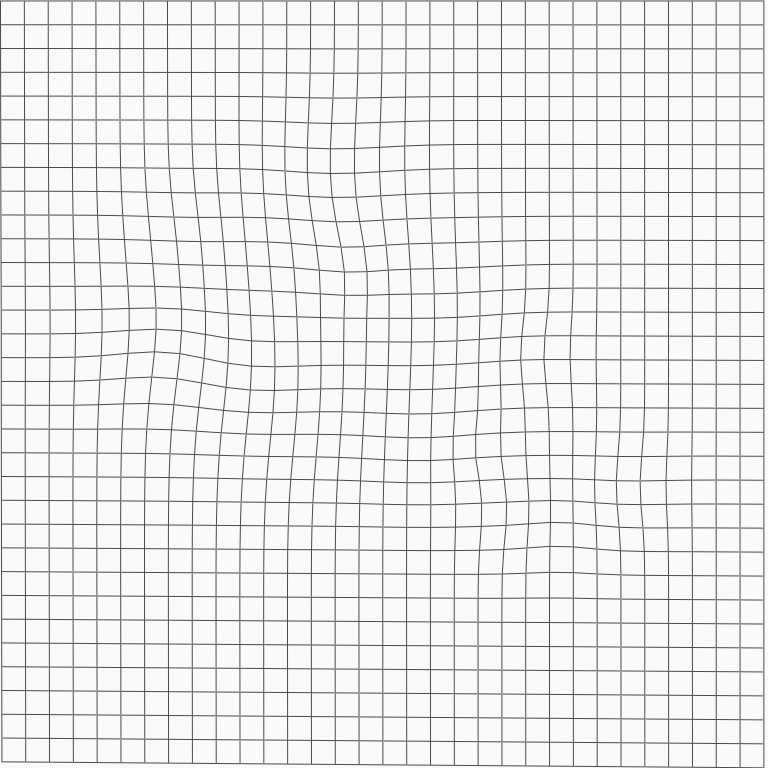
Reproduce this pattern procedurally as a WebGL 1 fragment shader.

```glsl
precision highp float;

// A fine square wire grid on off-white, bent by soft local pushes.
// Each crossing is displaced by a sum of Gaussian bumps, and straight
// segments join neighbouring crossings, so the bends stay angular.

uniform vec2 u_resolution;

#define CELLS 32.0
#define PITCH vec2(0.994, 0.9985)
#define ORIGIN vec2(0.02, 0.04)
#define SKEW vec2(0.06, -0.25)
#define LINE_WIDTH 0.031
#define PUSH_GAIN 1.0
#define PAPER vec3(0.98)
#define INK vec3(0.05)

// Gaussian displacement around a centre, in cells.
vec2 push(vec2 g, vec2 centre, float radius, vec2 shift) {
  vec2 d = (g - centre) / radius;
  return shift * exp(-0.5 * dot(d, d));
}

// Sum of all pushes at a grid coordinate.
vec2 warp(vec2 g) {
  // broad bulge left of the middle
  vec2 w = push(g, vec2(6.7, 13.4), 2.3, vec2(0.40, -0.03));
  w += push(g, vec2(10.5, 14.2), 3.1, vec2(0.25, 0.08));
  w += push(g, vec2(14.6, 13.4), 2.9, vec2(0.19, 0.19));
  w += push(g, vec2(12.1, 17.5), 2.3, vec2(0.17, 0.06));
  w += push(g, vec2(18.6, 12.5), 2.1, vec2(0.08, 0.18));
  w += push(g, vec2(17.6, 18.1), 2.1, vec2(0.00, 0.25));
  // tighter kinks on top of it
  w += push(g, vec2(14.2, 10.8), 1.3, vec2(0.21, 0.17));
  w += push(g, vec2(14.2, 6.9), 1.95, vec2(-0.21, 0.21));
  w += push(g, vec2(7.7, 9.8), 1.7, vec2(0.19, 0.08));
  w += push(g, vec2(10.0, 15.6), 1.7, vec2(0.04, 0.21));
  w += push(g, vec2(6.3, 15.0), 1.5, vec2(0.04, -0.29));
  // small dents on the right
  w += push(g, vec2(22.6, 14.8), 1.25, vec2(-0.25, -0.02));
  w += push(g, vec2(20.0, 18.6), 0.9, vec2(-0.14, 0.00));
  w += push(g, vec2(20.9, 21.3), 1.25, vec2(0.21, -0.04));
  w += push(g, vec2(26.5, 20.2), 1.3, vec2(-0.21, 0.06));
  w += push(g, vec2(23.4, 22.5), 1.3, vec2(0.00, -0.21));
  return w * PUSH_GAIN;
}

// Position of a grid crossing, including the slight overall skew.
vec2 crossing(vec2 g) {
  float lean = (1.0 - g.x / CELLS) * g.y / CELLS;
  return ORIGIN + g * PITCH + SKEW * lean + warp(g);
}

float segmentDistance(vec2 p, vec2 a, vec2 b) {
  vec2 ab = b - a;
  float t = clamp(dot(p - a, ab) / max(dot(ab, ab), 1e-5), 0.0, 1.0);
  return length(p - a - ab * t);
}

void main() {
  // Cell units, measured from the top left.
  vec2 uv = gl_FragCoord.xy / u_resolution;
  vec2 p = vec2(uv.x, 1.0 - uv.y) * CELLS;
  float pixel = CELLS / min(u_resolution.x, u_resolution.y);

  // Undo the warp approximately to find the nearest crossing.
  vec2 g = p;
  for (int i = 0; i < 2; i++) g += p - crossing(g);
  vec2 node = clamp(floor(g + 0.5), 0.0, CELLS);
  vec2 hub = crossing(node);

  // Distance to the four segments that meet there.
  float dist = CELLS;
  vec2 arm = vec2(1.0, 0.0);
  for (int i = 0; i < 4; i++) {
    vec2 neighbour = clamp(node + arm, 0.0, CELLS);
    dist = min(dist, segmentDistance(p, hub, crossing(neighbour)));
    arm = vec2(-arm.y, arm.x);
  }

  // Lines thinner than a pixel fade instead of vanishing.
  float core = 0.5 * max(LINE_WIDTH - pixel, 0.0);
  float coverage = clamp(1.0 - (dist - core) / pixel, 0.0, 1.0);
  coverage *= min(LINE_WIDTH / pixel, 1.0);

  gl_FragColor = vec4(mix(PAPER, INK, coverage), 1.0);
}
```
